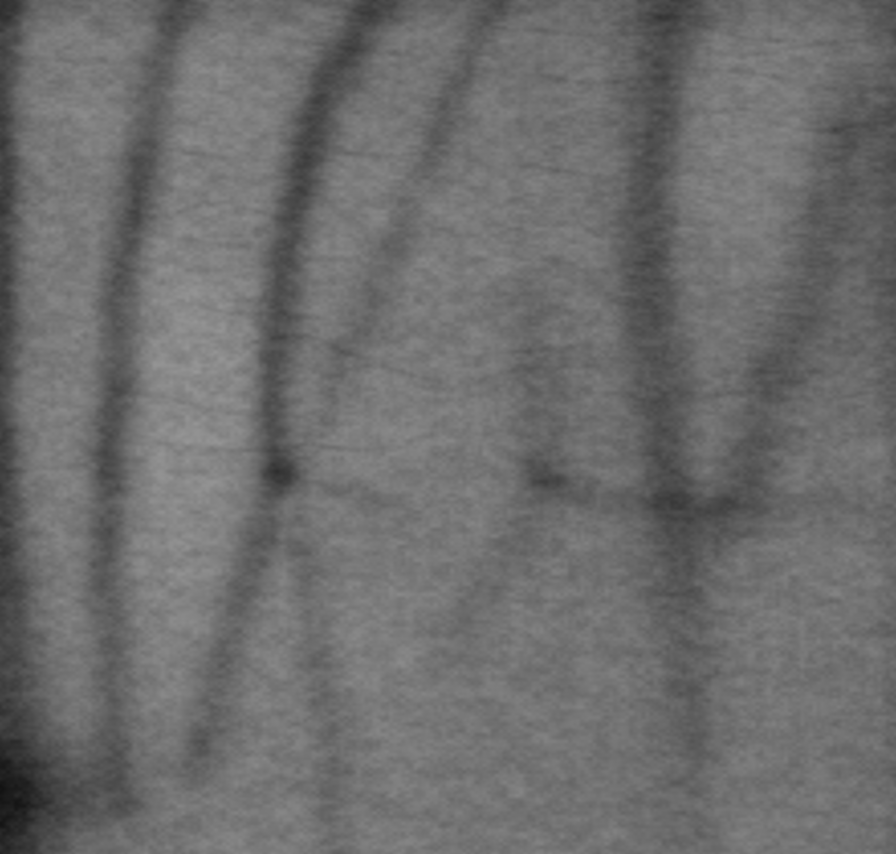
Give the GLSL for this texture, as a WebGL 2 fragment shader.

```glsl
#version 300 es
precision highp float;
// Soft grey skin-like surface with blurred dark veins, fine creases and mottled grain.
uniform vec2 u_resolution;
out vec4 fragColor;

float hash(vec2 p) {
  return fract(sin(dot(p, vec2(127.1, 311.7))) * 43758.5453);
}

float noise(vec2 p) {
  vec2 i = floor(p), f = fract(p);
  f = f * f * (3.0 - 2.0 * f);
  return mix(mix(hash(i), hash(i + vec2(1, 0)), f.x),
             mix(hash(i + vec2(0, 1)), hash(i + vec2(1, 1)), f.x), f.y);
}

float fbm(vec2 p) {
  float sum = 0.0, gain = 0.5;
  for (int i = 0; i < 4; i++) {
    sum += gain * noise(p);
    p = p * 2.03 + 17.3;
    gain *= 0.5;
  }
  return sum;
}

float spot(vec2 p, vec2 center, vec2 radius) {
  vec2 q = (p - center) / radius;
  return exp(-dot(q, q));
}

// Blurred stroke along a quadratic curve; depth runs from start to end.
float vein(vec2 p, vec2 a, vec2 b, vec2 c, float width, vec2 depth) {
  float nearest = 9.0, along = 0.0;
  vec2 start = a;
  for (int i = 1; i <= 10; i++) {
    float t = float(i) / 10.0;
    vec2 end = mix(mix(a, b, t), mix(b, c, t), t);
    vec2 edge = end - start, q = p - start;
    float h = clamp(dot(q, edge) / dot(edge, edge), 0.0, 1.0);
    float d = length(q - edge * h);
    if (d < nearest) {
      nearest = d;
      along = t - 0.1 + 0.1 * h;
    }
    start = end;
  }
  return mix(depth.x, depth.y, along) * exp(-nearest * nearest / (width * width));
}

float veins(vec2 p) {
  // Two strong strokes on the left
  float v = vein(p, vec2(0.20, 1.0), vec2(0.125, 0.74), vec2(0.125, 0.43), 0.024, vec2(0.14, 0.21));
  v = max(v, vein(p, vec2(0.125, 0.45), vec2(0.115, 0.28), vec2(0.135, 0.06), 0.025, vec2(0.19, 0.08)));
  v = max(v, vein(p, vec2(0.42, 1.0), vec2(0.29, 0.80), vec2(0.307, 0.44), 0.025, vec2(0.20, 0.19)));
  // Branches below and beside the junction
  v = max(v, vein(p, vec2(0.307, 0.44), vec2(0.27, 0.30), vec2(0.225, 0.10), 0.024, vec2(0.16, 0.09)));
  v = max(v, vein(p, vec2(0.31, 0.43), vec2(0.36, 0.29), vec2(0.375, 0.0), 0.024, vec2(0.08, 0.06)));
  v = max(v, vein(p, vec2(0.55, 1.0), vec2(0.44, 0.73), vec2(0.335, 0.46), 0.021, vec2(0.09, 0.07)));
  // Broad strokes on the right
  v = max(v, vein(p, vec2(0.75, 1.02), vec2(0.70, 0.70), vec2(0.75, 0.40), 0.034, vec2(0.15, 0.12)));
  v = max(v, vein(p, vec2(0.75, 0.41), vec2(0.77, 0.22), vec2(0.76, 0.0), 0.040, vec2(0.13, 0.05)));
  v = max(v, vein(p, vec2(0.94, 0.85), vec2(0.91, 0.62), vec2(0.80, 0.38), 0.034, vec2(0.09, 0.10)));
  v = max(v, vein(p, vec2(0.60, 0.68), vec2(0.59, 0.55), vec2(0.61, 0.44), 0.032, vec2(0.04, 0.07)));
  v = max(v, vein(p, vec2(0.61, 0.42), vec2(0.57, 0.36), vec2(0.50, 0.24), 0.028, vec2(0.07, 0.03)));
  // Cross fold
  v += vein(p, vec2(0.31, 0.44), vec2(0.38, 0.42), vec2(0.46, 0.41), 0.014, vec2(0.08, 0.03));
  v += vein(p, vec2(0.60, 0.44), vec2(0.72, 0.39), vec2(0.99, 0.41), 0.018, vec2(0.09, 0.04));
  return v;
}

// Thin wavy lines, mostly horizontal and mostly in the upper half
float creases(vec2 p) {
  float sum = 0.0;
  for (int i = 0; i < 30; i++) {
    float id = float(i);
    vec2 center = vec2(hash(vec2(id, 1.0)), 0.44 + 0.56 * hash(vec2(id, 2.0)));
    float slope = 0.3 * (hash(vec2(id, 3.0)) - 0.6);
    float wave = 0.03 * (noise(vec2(p.x * 12.0, id * 7.1)) - 0.5);
    float dy = (p.y - center.y - slope * (p.x - center.x) - wave) / 0.0038;
    float dx = (p.x - center.x) / (0.05 + 0.10 * hash(vec2(id, 4.0)));
    sum += exp(-dy * dy - dx * dx);
  }
  return min(sum, 1.4);
}

void main() {
  vec2 p = gl_FragCoord.xy / u_resolution;
  vec2 warp = vec2(fbm(p * 9.0), fbm(p * 9.0 + 40.0)) - 0.47;
  vec2 q = p + 0.025 * warp;

  // Broad light, strongest between the left veins
  float tone = 0.448 + 0.085 * spot(q, vec2(0.20, 0.50), vec2(0.16, 0.48));
  tone += 0.030 * spot(q, vec2(0.48, 0.50), vec2(0.15, 0.50));
  tone += 0.040 * spot(q, vec2(0.84, 0.86), vec2(0.10, 0.20));
  tone += 0.05 * (fbm(p * vec2(5.0, 8.0) + 9.0) - 0.47);

  tone -= veins(q) * (0.75 + 0.55 * fbm(p * 14.0 + 5.0));
  tone -= 0.06 * spot(q, vec2(0.31, 0.44), vec2(0.025, 0.02));
  tone -= 0.035 * creases(p);

  // Dark borders
  tone -= 0.20 * exp(-pow(q.x / (0.022 + 0.03 * smoothstep(0.5, 0.1, p.y)), 2.0));
  tone -= 0.17 * spot(q, vec2(0.03, 0.07), vec2(0.13, 0.07));
  tone -= 0.09 * spot(q, vec2(1.0, 0.80), vec2(0.06, 0.22));
  tone -= 0.05 * smoothstep(0.95, 1.0, q.y) + 0.04 * smoothstep(0.97, 1.0, q.x);

  // Mottled grain, slightly stretched sideways
  tone += 0.050 * (noise(p * vec2(45.0, 85.0)) - 0.5);
  tone += 0.055 * (noise(p * vec2(105.0, 145.0) + 31.0) - 0.5);
  tone += 0.040 * (noise(p * vec2(220.0, 250.0) + 77.0) - 0.5);
  fragColor = vec4(vec3(clamp(tone, 0.0, 1.0)), 1.0);
}
```
